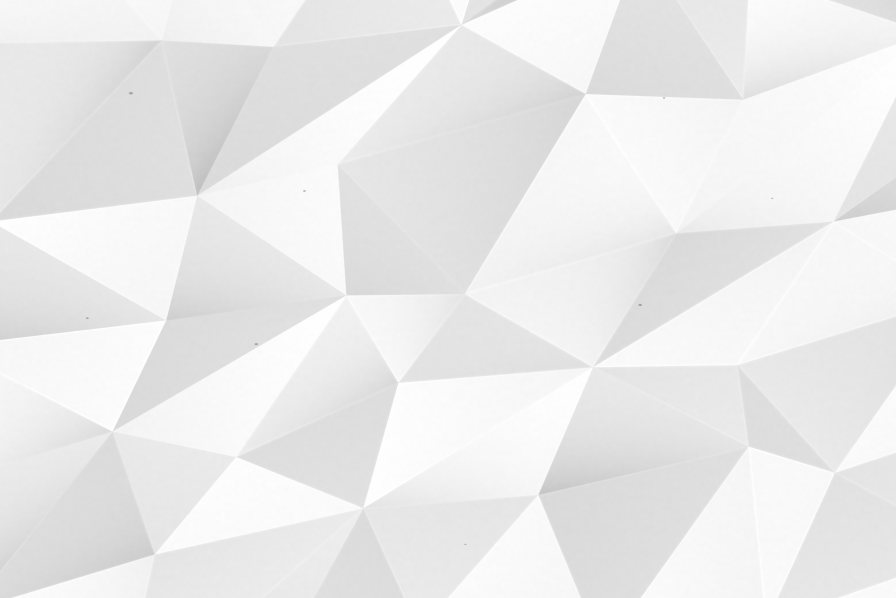
Reproduce this background procedurally as a Shadertoy shader.

```glsl
// Folded white paper: a sheared, jittered lattice is split into triangular facets.
// Each facet gets a flat tone, a slow slope shade, a soft fold shadow and a thin
// lit crease; gradient noise adds paper grain and a few specks are scattered on top.

#define CELL        0.262   // lattice spacing, in canvas heights
#define JITTER      0.27    // vertex displacement, in cells
#define SEED        17.0
#define TONE_DARK   0.872
#define TONE_MID    0.912
#define TONE_LIGHT  0.978
#define FOLD_SHADOW 0.13    // strongest darkening beside a fold
#define FOLD_WIDTH  0.065   // fall-off of that darkening
#define CREASE      0.022   // brightness of lit creases
#define GRAIN       0.009
#define SPECK_CELL  0.30

const mat2 LATTICE = mat2(1.10, 0.17, 0.46, 0.92);

float hash(vec2 p) {
    vec3 q = fract(p.xyx * 0.1031);
    q += dot(q, q.yzx + 33.33);
    return fract((q.x + q.y) * q.z);
}

vec2 hash2(vec2 p) {
    return vec2(hash(p), hash(p + vec2(41.7, 83.3)));
}

float gradientNoise(vec2 p) {
    vec2 i = floor(p), f = p - i;
    vec2 u = f * f * f * (f * (f * 6.0 - 15.0) + 10.0);
    vec2 o = vec2(0.0, 1.0);
    float a = dot(hash2(i) * 2.0 - 1.0, f);
    float b = dot(hash2(i + o.yx) * 2.0 - 1.0, f - o.yx);
    float c = dot(hash2(i + o.xy) * 2.0 - 1.0, f - o.xy);
    float d = dot(hash2(i + o.yy) * 2.0 - 1.0, f - o.yy);
    return mix(mix(a, b, u.x), mix(c, d, u.x), u.y);
}

vec2 vertex(vec2 id) {
    return CELL * (LATTICE * (id + JITTER * (2.0 * hash2(id + SEED) - 1.0)));
}

// Signed distance to the line a-b, positive on its left
float side(vec2 p, vec2 a, vec2 b) {
    vec2 e = normalize(b - a);
    return e.x * (p.y - a.y) - e.y * (p.x - a.x);
}

// Evenly spread rank 0..1 to one of three paper tones
float paperTone(float rank) {
    float tone = mix(TONE_DARK, TONE_MID, smoothstep(0.19, 0.31, rank));
    tone = mix(tone, TONE_LIGHT, smoothstep(0.49, 0.60, rank));
    return tone + 0.012 * (fract(rank * 7.0) - 0.5);
}

// Returns (tone * coverage, coverage) of one counter-clockwise triangle
vec2 facet(vec2 p, vec2 a, vec2 b, vec2 c, float rank, vec2 id) {
    vec3 d = vec3(side(p, a, b), side(p, b, c), side(p, c, a));
    float inner = min(d.x, min(d.y, d.z));
    float px = 0.75 / iResolution.y;
    float cover = smoothstep(-px, px, inner);
    if (cover <= 0.0) return vec2(0.0);

    float tone = paperTone(rank);
    vec2 r = hash2(id + 5.3);

    // Slope shade across the facet
    vec2 centre = (a + b + c) / 3.0;
    float angle = 6.2832 * r.y;
    tone += 0.09 * dot(p - centre, vec2(cos(angle), sin(angle)));

    // Fold shadow on the first edge, tapering towards one end
    float along = clamp(dot(p - a, b - a) / dot(b - a, b - a), 0.0, 1.0);
    float taper = mix(0.15, 1.0, r.y > 0.5 ? along : 1.0 - along);
    tone -= FOLD_SHADOW * r.x * r.x * r.x * taper * exp(-max(d.x, 0.0) / FOLD_WIDTH);

    // Lit crease
    tone += CREASE * r.y * smoothstep(0.0045, 0.0, inner);
    return vec2(tone, 1.0) * cover;
}

float foldedSheet(vec2 p) {
    vec2 home = floor(inverse(LATTICE) * p / CELL);
    vec2 sum = vec2(0.0);
    for (int j = -1; j <= 1; j++)
    for (int i = -1; i <= 1; i++) {
        vec2 id = home + vec2(i, j);
        vec2 a = vertex(id), b = vertex(id + vec2(1, 0));
        vec2 c = vertex(id + vec2(1, 1)), d = vertex(id + vec2(0, 1));
        // Low-discrepancy ranks keep the tone shares steady
        float rank = fract(dot(id, vec2(0.7549, 0.5698)) + 0.25 * hash(id + 9.1));
        float rank2 = fract(rank + 0.05 + 0.25 * hash(id + 3.7));
        bool shortSplit = hash(id + 61.0) < 0.68;
        sum += facet(p, a, b, shortSplit ? d : c, rank, id);
        sum += shortSplit ? facet(p, b, c, d, rank2, id + 0.5)
                          : facet(p, c, d, a, rank2, id + 0.5);
    }
    return sum.x / max(sum.y, 1e-4);
}

// Sparse tiny dark flecks
float specks(vec2 p) {
    vec2 id = floor(p / SPECK_CELL);
    vec2 centre = (id + 0.15 + 0.7 * hash2(id + 29.0)) * SPECK_CELL;
    float radius = mix(0.002, 0.004, hash(id + 77.0));
    float dist = length((p - centre) * vec2(0.8, 1.2));
    return step(0.55, hash(id + 13.0)) * smoothstep(radius, radius * 0.3, dist);
}

void mainImage(out vec4 fragColor, in vec2 fragCoord) {
    vec2 p = fragCoord / iResolution.y;
    float tone = foldedSheet(p);
    tone += 0.012 * gradientNoise(p * 2.6 + 4.0);
    tone += GRAIN * (gradientNoise(p * 130.0) + 0.7 * gradientNoise(p * vec2(45.0, 75.0)));
    tone -= 0.22 * specks(p);
    fragColor = vec4(vec3(clamp(tone, 0.0, 0.995)), 1.0);
}
```
